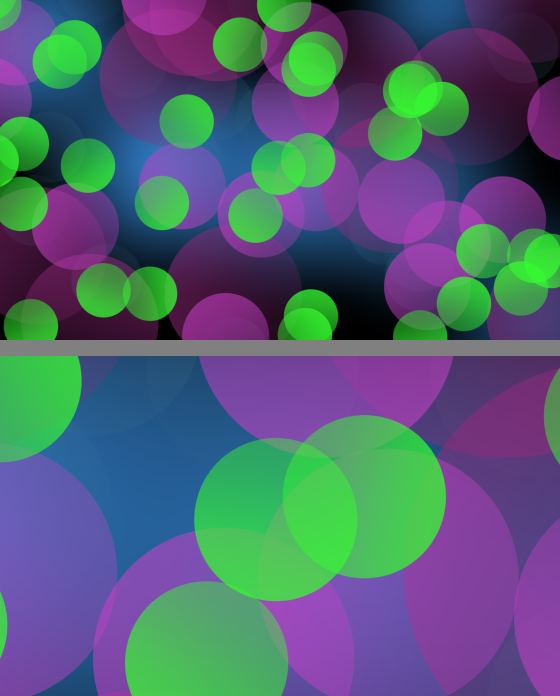
Top: the whole. Bottom: its middle third, enlarged.
Reproduce this background procedurally as a Shadertoy shader.

```glsl
// Translucent green and purple bokeh discs over soft blue glows on black.

vec3 hash3(vec2 p) {
    vec3 q = fract(p.xyx * vec3(0.1031, 0.1030, 0.0973));
    q += dot(q, q.yxz + 33.33);
    return fract((q.xxy + q.yzz) * q.zyx);
}

// Blue light strung along a cubic curve from upper left to lower right.
vec3 glowBackdrop(vec2 p, vec2 canvas) {
    float dark = 1.0;
    for (int i = 0; i < 5; i++) {
        float s = float(i) * 0.5 - 1.0;
        vec2 centre = vec2(0.52 + 0.45 * s, 0.47 - 0.4 * s * s * s) * canvas;
        float strength = 0.95 - 0.25 * abs(s + 0.5);
        dark *= 1.0 - strength * smoothstep(0.43, 0.0, distance(p, centre));
    }
    // Smaller light at the top edge
    dark *= 1.0 - 0.7 * smoothstep(0.32, 0.0, distance(p, vec2(0.78, 1.0) * canvas));
    return vec3(0.19, 0.49, 0.78) * (1.0 - dark);
}

// Scatters equal discs whose opacity fades across each one in its own direction.
vec3 discLayer(vec3 below, vec2 p, vec2 canvas, int count, float radius,
               vec3 tint, vec2 opacity, float seed) {
    float edge = 0.75 / iResolution.y;
    vec3 colour = below;
    for (int i = 0; i < count; i++) {
        float n = float(i);
        vec3 rnd = hash3(vec2(n + 1.0, seed));

        // Even sequence with jitter, so discs clump without leaving large voids
        vec2 spot = fract(seed * vec2(0.37, 0.61) + n * vec2(0.7549, 0.5698) + 0.35 * rnd.xy);
        vec2 centre = mix(vec2(-0.5 * radius), canvas + 0.5 * radius, spot);
        vec2 offset = p - centre;

        float angle = 6.2832 * rnd.z;
        float across = dot(offset, vec2(cos(angle), sin(angle))) / radius;
        float alpha = mix(opacity.x, opacity.y, smoothstep(-1.0, 1.0, across));
        float mask = smoothstep(edge, -edge, length(offset) - radius);
        colour = mix(colour, tint, alpha * mask);
    }
    return colour;
}

void mainImage(out vec4 fragColor, in vec2 fragCoord) {
    vec2 p = fragCoord / iResolution.y;
    vec2 canvas = vec2(iResolution.x / iResolution.y, 1.0);

    vec3 colour = glowBackdrop(p, canvas);

    // Faint teal, wide plum, medium violet, then small vivid green
    colour = discLayer(colour, p, canvas, 18, 0.104, vec3(0.25, 0.45, 0.56), vec2(0.06, 0.16), 3.0);
    colour = discLayer(colour, p, canvas, 11, 0.202, vec3(0.58, 0.16, 0.49), vec2(0.22, 0.52), 7.0);
    colour = discLayer(colour, p, canvas, 15, 0.128, vec3(0.78, 0.25, 0.78), vec2(0.34, 0.58), 12.0);
    colour = discLayer(colour, p, canvas, 32, 0.080, vec3(0.21, 0.98, 0.19), vec2(0.45, 0.76), 21.0);

    fragColor = vec4(colour, 1.0);
}
```
